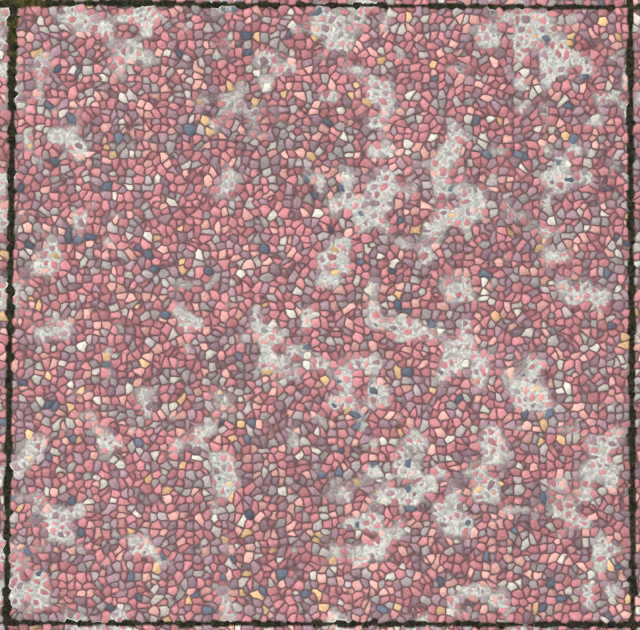
This texture is drawn by a WebGL 2 fragment shader. Its source:

```glsl
#version 300 es
precision highp float;
// Paving slab of exposed pebbles, framed by dark mossy joints.
// Stretched, weighted cellular noise shapes the stones; value noise
// spreads the pale mortar, the grain and the moss.
uniform vec2 u_resolution;
out vec4 fragColor;

const float DENSITY = 76.0;        // stones across the canvas
const float JITTER = 0.85;
const float STRETCH = 1.4;         // longest stone elongation
const float GAP = 0.13;            // gap between stones, in cells
const float MORTAR_GAP = 0.24;     // extra gap inside mortar patches
const float JOINT = 0.0052;        // half width of the joints
const float GRAIN = 0.14;
const int SAMPLES = 2;             // samples per pixel and axis

const vec3 CREVICE = vec3(0.48, 0.37, 0.38);
const vec3 MORTAR = vec3(0.82, 0.82, 0.79);
const vec3 SOIL = vec3(0.17, 0.17, 0.15);
const vec3 MOSS = vec3(0.32, 0.30, 0.16);

// Stone colours: rose, mauve, grey, salmon, pale, ochre, slate
const int TONES = 7;
const vec3 TONE[TONES] = vec3[TONES](
    vec3(0.78, 0.53, 0.54), vec3(0.64, 0.53, 0.56), vec3(0.68, 0.64, 0.63),
    vec3(0.88, 0.67, 0.63), vec3(0.81, 0.79, 0.74), vec3(0.86, 0.71, 0.53),
    vec3(0.42, 0.45, 0.51));
const float TONE_END[TONES] = float[TONES](0.41, 0.62, 0.77, 0.89, 0.95, 0.975, 1.0);

vec3 hash3(vec2 c) {
    vec3 q = fract(c.xyx * vec3(0.1031, 0.1030, 0.0973));
    q += dot(q, q.yxz + 33.33);
    return fract((q.xxy + q.yzz) * q.zyx);
}

float valueNoise(vec2 p) {
    vec2 c = floor(p), f = fract(p);
    f = f * f * (3.0 - 2.0 * f);
    float low = mix(hash3(c).x, hash3(c + vec2(1, 0)).x, f.x);
    float high = mix(hash3(c + vec2(0, 1)).x, hash3(c + 1.0).x, f.x);
    return mix(low, high, f.y);
}

struct Stone { vec2 id; vec2 offset; float edge; };

// Nearest stone, vector to its centre and distance to its outline
Stone findStone(vec2 q) {
    Stone stone = Stone(vec2(0), vec2(0), 0.0);
    float first = 9.0, second = 9.0;
    for (int j = -2; j <= 2; j++)
    for (int i = -2; i <= 2; i++) {
        vec2 id = floor(q) + vec2(i, j);
        vec3 place = hash3(id), form = hash3(id + 57.0);
        vec2 offset = id + 0.5 + JITTER * (place.xy - 0.5) - q;
        float angle = place.z * 3.1416, c = cos(angle), s = sin(angle);
        float stretch = mix(1.0, STRETCH, form.x);
        vec2 local = mat2(c, -s, s, c) * offset * vec2(stretch, 1.0 / stretch);
        float d = length(local) * mix(0.85, 1.2, form.y);
        if (d < first) {
            second = first;
            first = d;
            stone.id = id;
            stone.offset = offset;
        } else second = min(second, d);
    }
    stone.edge = second - first;
    return stone;
}

vec3 stoneTone(float pick) {
    for (int i = 0; i < TONES; i++) if (pick < TONE_END[i]) return TONE[i];
    return TONE[0];
}

// Distance to the nearest of four slightly skewed joint lines
float jointDistance(vec2 p, float height) {
    float y = p.y / height;
    float left = abs(p.x - mix(0.010, 0.021, y));
    float right = abs(p.x - mix(0.989, 0.985, y));
    float bottom = abs(p.y - mix(0.011, 0.008, p.x)) + 0.0015;
    float top = abs(height - p.y - mix(0.004, 0.012, p.x)) + 0.0015;
    return min(min(left, right), min(bottom, top));
}

vec3 paving(vec2 p, float height, float pixel) {
    Stone stone = findStone(p * DENSITY);
    vec3 trait = hash3(stone.id + 131.0);
    float grain = valueNoise(p * 330.0) - 0.5;

    // Stones: rounded rim, light from the upper left, fine grain
    vec3 color = stoneTone(trait.x) * mix(0.88, 1.12, trait.y);
    color *= mix(0.84, 1.07, smoothstep(0.05, 0.5, stone.edge));
    color *= 1.0 + 0.16 * dot(stone.offset, vec2(0.6, -0.8)) + GRAIN * grain;

    // Gaps: dark crevices, wider and pale where mortar shows
    float spread = 0.6 * valueNoise(p * 17.0) + 0.4 * valueNoise(p * 48.0 + 9.0);
    float patchy = smoothstep(0.54, 0.72, spread);
    vec3 gap = mix(CREVICE, MORTAR, patchy) * (1.0 + 0.3 * grain);
    float soft = pixel * DENSITY;
    float width = GAP + MORTAR_GAP * patchy;
    color = mix(gap, color, smoothstep(width - soft, width + soft, stone.edge));
    color *= 0.97 + 0.06 * valueNoise(p * 5.0);

    // Joints: the stones beside them make a bumpy outline
    float joint = jointDistance(p + 0.35 * stone.offset / DENSITY, height);
    float corner = length(p - vec2(0.02, height - 0.04));
    float moss = valueNoise(p * 90.0) * (0.35 + smoothstep(0.12, 0.02, corner));
    float reach = JOINT * (0.85 + 0.3 * valueNoise(p * 40.0) + 0.6 * smoothstep(0.09, 0.02, corner));
    vec3 filling = mix(SOIL, MOSS, min(moss, 1.0)) * (1.0 + 0.7 * grain);
    return mix(filling, color, smoothstep(reach - pixel, reach + pixel, joint));
}

void main() {
    float height = u_resolution.y / u_resolution.x, pixel = 1.0 / u_resolution.x;
    vec3 sum = vec3(0);
    for (int k = 0; k < SAMPLES * SAMPLES; k++) {
        vec2 shift = (vec2(k % SAMPLES, k / SAMPLES) + 0.5) / float(SAMPLES) - 0.5;
        sum += paving((gl_FragCoord.xy + shift) * pixel, height, pixel);
    }
    fragColor = vec4(sum / float(SAMPLES * SAMPLES), 1.0);
}
```
